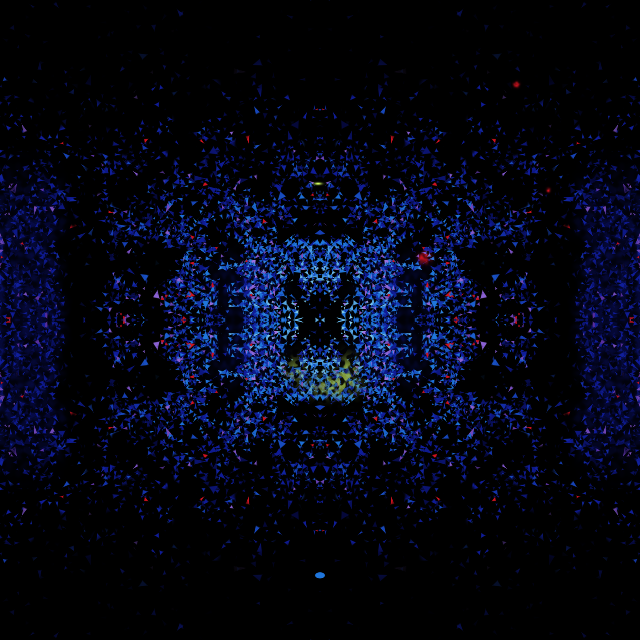
Write a WebGL 1 fragment shader that draws this background.

```glsl
precision highp float;
// A mirrored burst of tiny blue, cyan and pale shards on black.
// Layers of jittered triangles are lit by a density field built from soft
// spots and gradient noise, then tinted by heat near the centre.
uniform vec2 u_resolution;

const vec3 NIGHT = vec3(0.015, 0.025, 0.20);
const vec3 BLUE = vec3(0.06, 0.11, 0.60);
const vec3 AZURE = vec3(0.12, 0.46, 0.86);
const vec3 PALE = vec3(0.66, 0.93, 0.94);
const vec3 VIOLET = vec3(0.34, 0.18, 0.62);
const vec3 RED = vec3(0.80, 0.07, 0.12);
const vec3 LIME = vec3(0.60, 0.72, 0.26);

vec2 hash2(vec2 p) {
  vec3 a = fract(vec3(p.xyx) * vec3(0.1031, 0.1030, 0.0973));
  a += dot(a, a.yzx + 33.33);
  return fract((a.xx + a.yz) * a.zy);
}

float corner(vec2 cell, vec2 offset) {
  return dot(hash2(cell) * 2.0 - 1.0, offset);
}

float gradientNoise(vec2 p) {
  vec2 i = floor(p), f = fract(p);
  vec2 u = f * f * f * (f * (f * 6.0 - 15.0) + 10.0);
  vec2 e = vec2(1.0, 0.0);
  float low = mix(corner(i, f), corner(i + e, f - e), u.x);
  float high = mix(corner(i + e.yx, f - e.yx), corner(i + 1.0, f - 1.0), u.x);
  return mix(low, high, u.y);
}

// Soft elliptical spot, 1 at its centre
float spot(vec2 p, vec2 centre, vec2 radius) {
  vec2 d = (p - centre) / radius;
  return exp(-dot(d, d));
}

// Dense panels at the left and right borders
float sidePanel(vec2 q) {
  float edge = q.x + 0.03 * gradientNoise(q * 22.0);
  return smoothstep(0.39, 0.43, edge) * smoothstep(0.28, 0.13, q.y);
}

// Chance that a shard is lit, in mirrored coordinates
float density(vec2 q) {
  float body = 0.72 * exp(-pow(length(q / vec2(0.29, 0.215)), 3.0));
  float veil = 0.20 * smoothstep(0.43, 0.16, q.y);
  float clusters = spot(q, vec2(0.11, 0.045), vec2(0.055, 0.04))
    + 0.6 * spot(q, vec2(0.28, 0.0), vec2(0.035, 0.07))
    + 0.8 * spot(q, vec2(0.185, 0.298), vec2(0.014, 0.017))
    + 0.5 * spot(q, vec2(0.29, 0.22), vec2(0.02, 0.035))
    + 0.6 * spot(q, vec2(0.13, 0.185), vec2(0.016, 0.02))
    + 0.5 * spot(q, vec2(0.20, 0.12), vec2(0.03, 0.04))
    + 0.4 * spot(q, vec2(0.325, 0.13), vec2(0.018, 0.10))
    + 0.4 * spot(q, vec2(0.06, 0.19), vec2(0.025, 0.05));
  float clump = gradientNoise(q * 17.0) + 0.7 * gradientNoise(q * 41.0 + 7.0);
  float field = (body + veil + 0.6 * clusters) * smoothstep(-0.42, 0.40, clump) * 1.45;
  float gap = smoothstep(0.315, 0.345, q.x) * smoothstep(0.42, 0.39, q.x)
    * smoothstep(0.19, 0.10, q.y);
  return field * (1.0 - 0.93 * gap) + 0.42 * sidePanel(q);
}

// Coverage of a rotated, stretched triangle
float shard(vec2 p, float angle, float stretch, float size, float blur) {
  float c = cos(angle), s = sin(angle);
  vec2 r = vec2(c * p.x - s * p.y, s * p.x + c * p.y) * vec2(stretch, 1.0 / stretch);
  float d = max(abs(r.x) + 0.5 * r.y, -r.y) - size;
  return smoothstep(blur, -blur, d);
}

vec3 shardColor(float tone, float pick, float violet) {
  vec3 c = mix(NIGHT, BLUE, smoothstep(0.05, 0.55, tone));
  c = mix(c, AZURE, smoothstep(0.55, 0.92, tone));
  c = mix(c, PALE, smoothstep(0.95, 1.30, tone));
  c = mix(c, VIOLET + 0.25 * tone, step(0.95 - 0.25 * violet, pick));
  return mix(c, RED, step(0.988 - 0.03 * violet, pick));
}

// One grid of shards painted over the base colour
vec3 shardLayer(vec3 base, vec2 q, float scale, float chance, float heat, float violet) {
  vec2 g = q * scale, cell = floor(g);
  float blur = 0.7 * scale / min(u_resolution.x, u_resolution.y);
  for (int j = -1; j <= 1; j++) {
    for (int i = -1; i <= 1; i++) {
      vec2 id = cell + vec2(float(i), float(j));
      vec2 a = hash2(id + scale), b = hash2(id + scale + 51.7), c = hash2(id + scale + 93.1);
      float lit = smoothstep(-0.03, 0.03, chance - b.x);
      float mask = shard(g - id - a, 6.283 * b.y, 0.75 + 0.8 * c.x, 0.12 + 0.19 * a.y, blur);
      vec3 color = shardColor(0.72 * c.y + heat, fract(c.x * 17.0 + a.x), violet);
      base = mix(base, color, mask * lit);
    }
  }
  return base;
}

void main() {
  vec2 p = gl_FragCoord.xy / u_resolution;
  vec2 q = abs(p - 0.5);
  float chance = density(q), panel = sidePanel(q);
  float heat = 0.52 * spot(q, vec2(0.0), vec2(0.17, 0.18))
    + 0.18 * spot(q, vec2(0.20, 0.06), vec2(0.11, 0.16)) - 0.12 * panel;
  float violet = spot(q, vec2(0.28, 0.0), vec2(0.04, 0.07))
    + 0.6 * spot(q, vec2(0.10, 0.045), vec2(0.03));

  // Translucent blue haze behind the shards
  float grain = smoothstep(-0.25, 0.35, gradientNoise(q * 75.0));
  float mist = spot(q, vec2(0.12, 0.045), vec2(0.05, 0.045)) + 0.7 * panel;
  vec3 color = mix(NIGHT, BLUE, 0.25 * grain) * mist * (0.35 + 0.65 * grain);
  for (int k = 0; k < 3; k++) {
    float scale = 72.0 + 37.0 * float(k);
    color = shardLayer(color, q, scale, chance, heat, violet);
  }

  // Lime crescent below the centre
  float lime = spot(p, vec2(0.52, 0.397), vec2(0.035, 0.016))
    + spot(p, vec2(0.543, 0.422), vec2(0.014, 0.020))
    + 0.7 * spot(p, vec2(0.46, 0.422), vec2(0.014, 0.018));
  float flakes = smoothstep(-0.12, 0.12, gradientNoise(p * 110.0));
  color = mix(color, LIME * (0.3 + 0.7 * flakes), min(lime, 1.0) * (0.25 + 0.6 * flakes));

  // Lone bright flecks
  float rough = 0.5 + gradientNoise(p * 150.0);
  color += RED * rough * 2.0 * (spot(p, vec2(0.664, 0.597), vec2(0.008))
    + spot(p, vec2(0.807, 0.868), vec2(0.004)) + spot(p, vec2(0.857, 0.703), vec2(0.003)));
  color += LIME * 1.4 * spot(p, vec2(0.497, 0.713), vec2(0.006, 0.002));
  float chip = smoothstep(0.3, 0.5, spot(p, vec2(0.5, 0.101), vec2(0.008, 0.005)));
  gl_FragColor = vec4(mix(color, AZURE, chip), 1.0);
}
```
